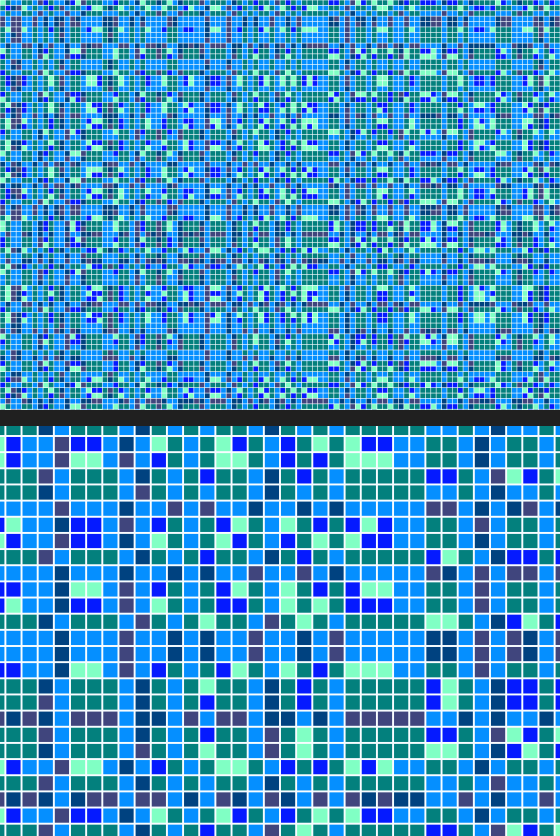
Top: the whole. Bottom: its middle third, enlarged.
Give the GLSL for this pattern, as a Shadertoy shader.

```glsl
// Plaid mosaic of small square blue and teal tiles with thin pale grout.

float hash(float n) { return fract(sin(n * 127.1) * 43758.5453); }

// Rhythm of a row or column: below 0.23 dark, up to 0.78 accented, else plain
float rhythm(float line) { return fract(line * 0.225 + 0.3 * hash(line + 7.0)); }

bool accented(float beat) { return beat > 0.23 && beat < 0.78; }

vec3 tileColor(vec2 cell)
{
    float col = cell.x + 11.0, row = cell.y + 241.0;
    float colBeat = rhythm(col), rowBeat = rhythm(row);
    bool bright = (hash(col) < 0.5) != (hash(row) < 0.5);
    bool variant = fract(hash(col + 500.0) + hash(row + 900.0)) < 0.5;

    if (bright) {
        if (accented(colBeat) && accented(rowBeat))
            return variant ? vec3(0.02, 0.10, 1.0) : vec3(0.50, 1.0, 0.77);
        return vec3(0.02, 0.56, 1.0);
    }
    if (min(colBeat, rowBeat) < 0.23)
        return variant ? vec3(0.0, 0.26, 0.50) : vec3(0.25, 0.27, 0.49);
    return vec3(0.01, 0.50, 0.49);
}

void mainImage(out vec4 fragColor, in vec2 fragCoord)
{
    // 104 tiles across, square, counted from the top left
    float pixel = 104.0 / iResolution.x;
    vec2 p = vec2(fragCoord.x, iResolution.y - fragCoord.y) * pixel;

    // Box-filtered coverage of the grout on each axis
    vec2 toEdge = 0.5 - abs(fract(p) - 0.5);
    float halfGrout = 0.06;
    vec2 overlap = min(toEdge + 0.5 * pixel, halfGrout) - max(toEdge - 0.5 * pixel, -halfGrout);
    vec2 grout = clamp(overlap / pixel, 0.0, 1.0);
    float tile = (1.0 - grout.x) * (1.0 - grout.y);

    fragColor = vec4(mix(vec3(0.97, 0.99, 1.0), tileColor(floor(p)), tile), 1.0);
}
```
